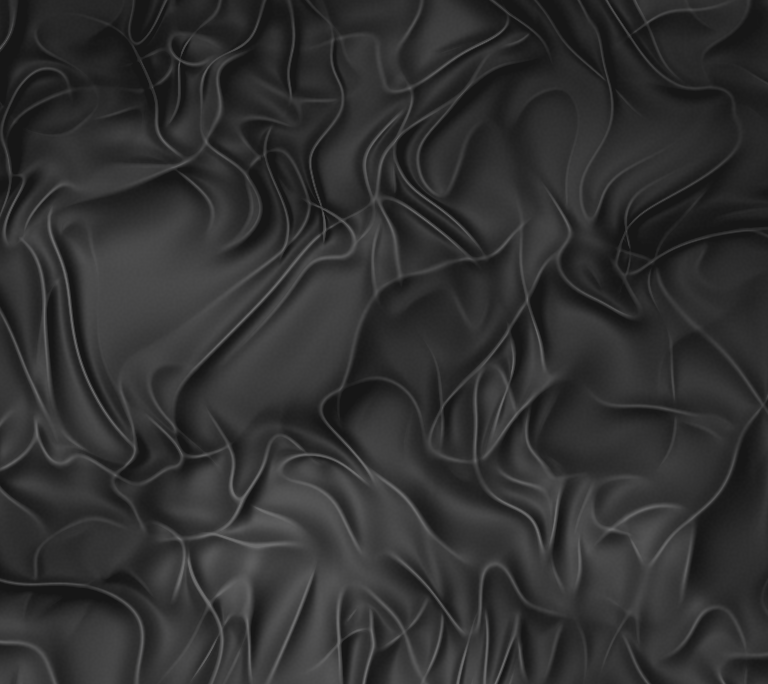
Write a Shadertoy shader that draws this texture.

```glsl
// Crumpled dark satin: winding folds are built as a height field from the
// zero lines of warped gradient noise. Slope darkens the flanks of each fold,
// curvature puts a thin sheen on its crest, and a soft pool of light lies low.

const float TAU = 6.2831853;
const float SAMPLE_STEP = 0.0024;
const vec3 CLOTH_TINT = vec3(1.0, 1.0, 1.003);

float hash(vec2 cell) {
    vec3 q = fract(cell.xyx * vec3(0.1031, 0.1030, 0.0973));
    q += dot(q, q.yzx + 33.33);
    return fract((q.x + q.y) * q.z);
}

vec2 latticeGradient(vec2 cell) {
    float angle = TAU * hash(cell);
    return vec2(cos(angle), sin(angle));
}

float gradientNoise(vec2 p) {
    vec2 i = floor(p), f = p - i;
    vec2 u = f * f * f * (f * (f * 6.0 - 15.0) + 10.0);
    vec2 e = vec2(1.0, 0.0);
    float a = dot(latticeGradient(i), f);
    float b = dot(latticeGradient(i + e.xy), f - e.xy);
    float c = dot(latticeGradient(i + e.yx), f - e.yx);
    float d = dot(latticeGradient(i + e.xx), f - e.xx);
    return mix(mix(a, b, u.x), mix(c, d, u.x), u.y);
}

vec2 rotate(vec2 p, float angle) {
    float c = cos(angle), s = sin(angle);
    return vec2(c * p.x - s * p.y, s * p.x + c * p.y);
}

vec2 warp(vec2 p, float frequency, float amount) {
    vec2 q = p * frequency;
    return p + amount * vec2(gradientNoise(q + 17.3), gradientNoise(q + 58.9));
}

vec2 drape(vec2 p) {
    return warp(warp(p, 2.6, 0.15), 6.5, 0.055);
}

float smoothMax(float a, float b, float blend) {
    float d = a - b;
    return 0.5 * (a + b + sqrt(d * d + blend * blend));
}

// One family of folds: rounded crests along the zero lines of stretched noise.
float foldLayer(vec2 p, float angle, vec2 frequency, float seed) {
    float n = gradientNoise(rotate(p, angle) * frequency + seed) + 0.05;
    float offCrest = sqrt(n * n + 0.0008);
    float presence = smoothstep(-0.45, 0.15, gradientNoise(p * 4.1 + seed * 1.7));
    return exp(-offCrest / 0.19) * presence * 0.29 / frequency.x;
}

float clothHeight(vec2 p) {
    vec2 bent = drape(p);
    float upright = foldLayer(bent, 0.1, vec2(11.5, 4.2), 11.4);
    float leaning = foldLayer(bent, -0.6, vec2(9.5, 4.0), 37.2);
    float crossing = foldLayer(bent, 0.75, vec2(8.0, 4.2), 73.6);
    float folds = smoothMax(upright, leaning, 0.005) + 0.8 * crossing;
    float calmCorner = smoothstep(1.25, 2.0, p.x + p.y);
    return folds * (1.0 - 0.4 * calmCorner) + 0.045 * gradientNoise(bent * 5.5 + 5.5);
}

// Wide lighting: brightest low and left of centre, dim at the upper right.
float ambientLight(vec2 uv) {
    vec2 d = (uv - vec2(0.40, 0.18)) * vec2(1.5, 1.15);
    float pool = exp(-1.6 * dot(d, d));
    float dimCorner = smoothstep(0.9, 1.9, uv.x + uv.y);
    return mix(0.178, 0.305, pool) - 0.03 * dimCorner;
}

float satinTone(vec2 slope, float curvature, float light) {
    float steepness = 1.0 - inversesqrt(1.0 + 6.0 * dot(slope, slope));
    float facing = dot(slope, normalize(vec2(0.8, -0.6)));
    float sheen = 1.0 - exp(-max(-curvature - 25.0, 0.0) / 240.0);
    float tuck = 1.0 - exp(-max(curvature - 25.0, 0.0) / 200.0);
    float tone = light * (1.0 - 0.8 * steepness);
    tone += light * 0.3 * facing / (1.0 + abs(facing));
    tone += light * 0.62 * sheen;
    return tone * (1.0 - 0.3 * tuck);
}

void mainImage(out vec4 fragColor, in vec2 fragCoord) {
    vec2 uv = fragCoord / iResolution.xy;
    vec2 p = fragCoord / iResolution.y;

    // Slope and curvature by central differences
    vec2 e = vec2(SAMPLE_STEP, 0.0);
    float centre = clothHeight(p);
    float right = clothHeight(p + e.xy);
    float left = clothHeight(p - e.xy);
    float up = clothHeight(p + e.yx);
    float down = clothHeight(p - e.yx);
    vec2 slope = vec2(right - left, up - down) / (2.0 * SAMPLE_STEP);
    float curvature = (right + left + up + down - 4.0 * centre)
                    / (SAMPLE_STEP * SAMPLE_STEP);

    // Panels of cloth tilt toward or away from the light
    float panel = 1.0 + 0.65 * gradientNoise(drape(p) * 4.5 + 91.7);

    // Satin shading with a faint woven grain
    float tone = satinTone(slope, curvature, ambientLight(uv) * panel);
    tone += 0.012 * gradientNoise(p * 210.0);
    fragColor = vec4(clamp(tone, 0.085, 0.42) * CLOTH_TINT, 1.0);
}
```
